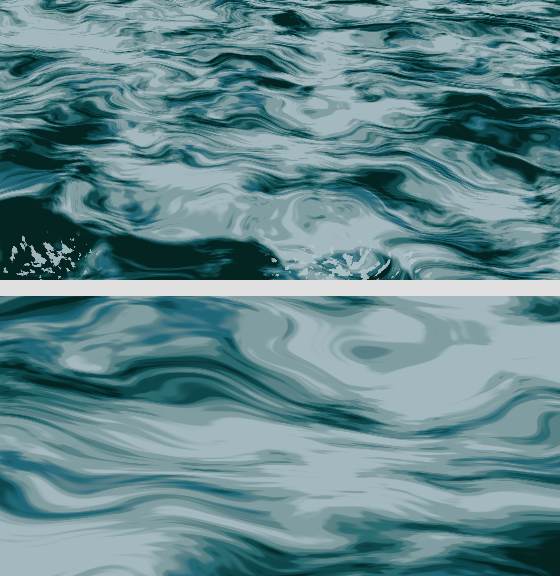
Top: the whole. Bottom: its middle third, enlarged.
A WebGL 2 fragment shader for this texture:

```glsl
#version 300 es
precision highp float;
// Choppy teal sea with pale sky reflections, dark wave faces and flecks of foam.
uniform vec2 u_resolution;
out vec4 fragColor;

vec2 gradientAt(vec2 cell) {
  float angle = 6.2832 * fract(sin(dot(cell, vec2(127.1, 311.7))) * 43758.5);
  return vec2(cos(angle), sin(angle));
}

float gradientNoise(vec2 p) {
  vec2 i = floor(p), f = fract(p);
  vec2 w = f * f * f * (f * (f * 6.0 - 15.0) + 10.0);
  vec2 e = vec2(1.0, 0.0);
  float low = mix(dot(gradientAt(i), f), dot(gradientAt(i + e.xy), f - e.xy), w.x);
  float high = mix(dot(gradientAt(i + e.yx), f - e.yx), dot(gradientAt(i + e.xx), f - e.xx), w.x);
  return mix(low, high, w.y);
}

float fbm(vec2 p, int octaves) {
  float sum = 0.0, amplitude = 1.0;
  for (int i = 0; i < octaves; i++) {
    sum += amplitude * gradientNoise(p);
    p = mat2(1.9, 0.25, -0.15, 1.9) * p + 17.3;
    amplitude *= 0.55;
  }
  return sum;
}

float blob(vec2 p, vec2 center, vec2 radius) {
  vec2 d = (p - center) / radius;
  return exp(-dot(d, d));
}

// Outline of the nearest wave along the lower edge
float crestHeight(float x) {
  float left = 0.13 * (1.0 - smoothstep(0.0, 0.4, x));
  float hump = 0.1 * exp(-pow((x - 1.27) / 0.2, 2.0));
  float fall = 0.13 * smoothstep(0.9, 1.08, x) + 0.2 * smoothstep(1.4, 1.6, x);
  return 0.15 + left + hump - fall + 0.05 * gradientNoise(vec2(x * 5.0, 2.5));
}

// Stepped ramp from deep water to reflected sky
vec3 seaColor(float tone) {
  float soft = 0.055;
  vec3 c = vec3(0.01, 0.14, 0.13);
  c = mix(c, vec3(0.05, 0.28, 0.30), smoothstep(0.12 - soft, 0.12 + soft, tone));
  c = mix(c, vec3(0.16, 0.42, 0.44), smoothstep(0.28 - soft, 0.28 + soft, tone));
  c = mix(c, vec3(0.35, 0.51, 0.53), smoothstep(0.44 - soft, 0.44 + soft, tone));
  c = mix(c, vec3(0.50, 0.62, 0.63), smoothstep(0.64 - soft, 0.64 + soft, tone));
  return mix(c, vec3(0.64, 0.72, 0.75), smoothstep(0.87 - soft, 0.87 + soft, tone));
}

void main() {
  vec2 p = gl_FragCoord.xy / u_resolution.y;
  p.x *= 2.0 * u_resolution.y / u_resolution.x;

  // Perspective: waves shrink and flatten towards the top
  float depth = 1.6 - 0.9 * p.y;
  vec2 sea = vec2((p.x - 1.0) / depth, 2.0 / depth);
  sea.y += 0.08 * sea.x;

  // Swell bends the finer layers
  float swell = gradientNoise(sea * vec2(2.2, 3.2) + vec2(3.0, 7.0));
  vec2 warp = vec2(fbm(sea * vec2(2.0, 3.0) + 11.0, 3), fbm(sea * vec2(2.4, 3.5) + 29.0, 3));
  vec2 bent = sea + vec2(0.24, 0.15) * warp + vec2(0.0, 0.12 * swell);
  float patches = fbm(bent * vec2(3.5, 9.0), 5);
  float streaks = fbm(bent * vec2(7.0, 32.0) + 5.0, 4);

  // Fine ripples gathered in scattered groups
  float group = smoothstep(0.0, 0.3, gradientNoise(bent * vec2(4.0, 7.0) + 41.0));
  float ripple = group * sin(400.0 * p.y + 40.0 * warp.y + 25.0 * swell + 30.0 * p.x * warp.x);

  float light = 0.1 + 1.1 * swell + 1.3 * patches + 0.85 * streaks + 0.11 * ripple;
  light += 0.3 * blob(p, vec2(0.85, 0.38), vec2(0.45, 0.2));
  light += 0.2 * blob(p, vec2(0.3, 0.85), vec2(0.6, 0.3));
  light -= 0.5 * blob(p, vec2(1.85, 0.45), vec2(0.4, 0.14));
  light -= 0.5 * blob(p, vec2(0.72, 0.56), vec2(0.17, 0.07));

  // Dark near wave with a thin bright lip
  float below = crestHeight(p.x) - p.y + 0.03 * streaks;
  float front = smoothstep(-0.012, 0.018, below);
  light -= 0.85 * front;
  light += 0.25 * exp(-pow((below + 0.02) / 0.014, 2.0));

  float tone = 1.0 / (1.0 + exp(-3.5 * light));
  vec3 color = seaColor(tone);

  // Blue reflections in the middle tones
  float blue = smoothstep(0.05, 0.25, gradientNoise(bent * vec2(3.0, 8.0) + 50.0));
  blue *= smoothstep(0.2, 0.3, tone) * (1.0 - smoothstep(0.45, 0.6, tone));
  color = mix(color, vec3(0.08, 0.39, 0.50), 0.5 * blue);

  // Lacy foam on the near wave
  float cover = blob(p, vec2(0.16, 0.08), vec2(0.15, 0.07));
  cover += blob(p, vec2(1.25, 0.05), vec2(0.24, 0.07));
  float lace = fbm(p * vec2(28.0, 36.0) + 3.0 * warp, 4);
  float foam = smoothstep(0.0, 0.15, lace + 0.6 * cover - 0.5) * smoothstep(0.05, 0.3, cover);
  color = mix(color, vec3(0.70, 0.77, 0.79), 0.9 * foam);

  fragColor = vec4(color, 1.0);
}
```
